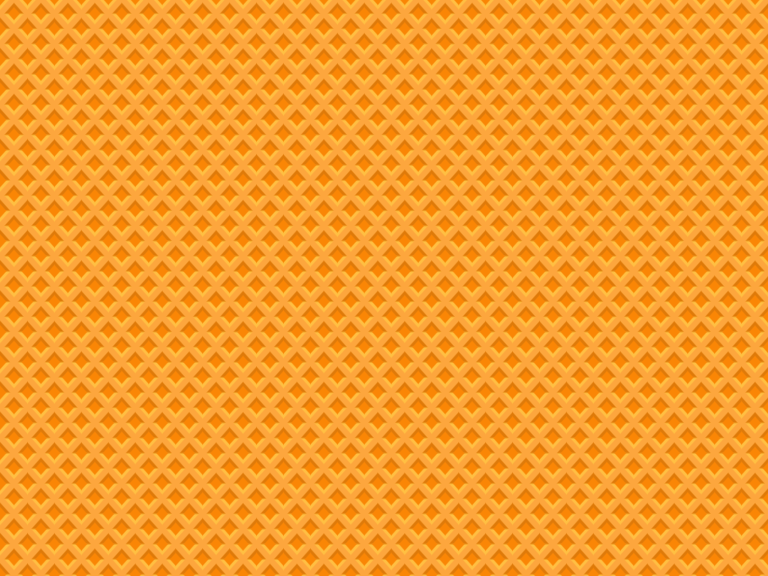
A WebGL 2 fragment shader for this pattern:

```glsl
#version 300 es
precision highp float;
// Waffle surface: a diagonal lattice of raised straps around diamond pits.
// Each pit is a rotated square from a box distance in diagonal coordinates,
// with shaded upper walls, lit lower walls and a flat floor.

uniform vec2 u_resolution;
out vec4 outColor;

const vec2 REPEATS = vec2(28.5, 19.0);   // pits across and down
const vec2 PHASE = vec2(0.02, 0.05);     // centre of one pit, in repeats
const float PIT_HALF = 0.355;            // half side of the pit opening
const float FLOOR_HALF = 0.215;          // half side of the pit floor
const float SOFTNESS = 0.018;            // least edge blur, in repeats
const float PIXEL_BLUR = 0.65;           // edge blur, in pixels

const vec3 STRAP = vec3(0.992, 0.652, 0.240);
const vec3 FLOOR_COLOR = vec3(0.980, 0.525, 0.020);
const vec3 SHADED_WALL = vec3(0.875, 0.480, 0.035);
const vec3 LIT_WALL = vec3(1.000, 0.750, 0.260);

// 1 inside a box of the given half side, 0 outside, with a soft edge
float boxMask(float boxDist, float halfSide, float blur) {
    return 1.0 - smoothstep(-blur, blur, boxDist - halfSide);
}

void main() {
    vec2 uv = gl_FragCoord.xy / u_resolution;
    vec2 p = uv * REPEATS - PHASE;

    // Diagonal coordinates: every integer pair is a pit centre
    vec2 diagonal = vec2(p.x + p.y, p.x - p.y);
    vec2 cell = fract(diagonal + 0.5) - 0.5;
    float boxDist = max(abs(cell.x), abs(cell.y));
    float height = 0.5 * (cell.x - cell.y);

    // Edge blur follows the pixel size on small canvases
    vec2 pixel = REPEATS / u_resolution;
    float blur = max(SOFTNESS, PIXEL_BLUR * (pixel.x + pixel.y));

    // Walls: shadow above, light below, meeting at the side corners
    float upper = smoothstep(-blur, blur, height);
    vec3 wall = mix(LIT_WALL, SHADED_WALL, upper);

    vec3 color = mix(STRAP, wall, boxMask(boxDist, PIT_HALF, blur));
    color = mix(color, FLOOR_COLOR, boxMask(boxDist, FLOOR_HALF, blur));

    outColor = vec4(color, 1.0);
}
```
